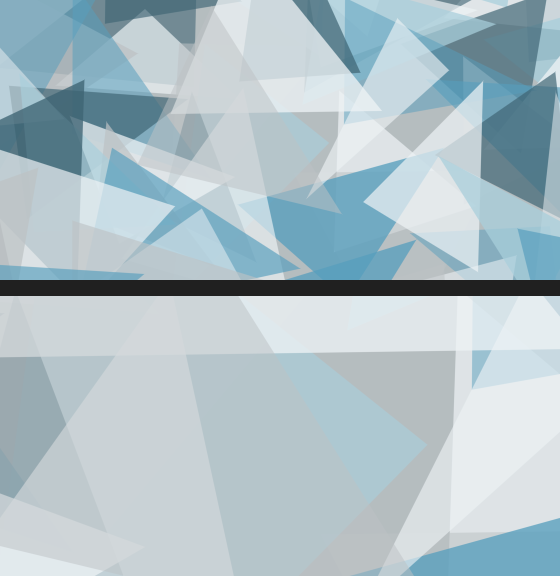
Top, the full canvas; bottom, a detail of the centre.
This background is drawn by a Shadertoy shader. Its source:

```glsl
// Overlapping translucent triangles in white, grey, sky blue and dark teal.
// Centres come from a jittered grid visited in shuffled order; each triangle
// gets three random corners and is blended flat over the layers below.

#define COLUMNS 9
#define ROWS 6
#define SHUFFLE 23
#define MARGIN 0.18
#define MIN_RADIUS 0.22
#define MAX_RADIUS 0.56
#define ANGLE_JITTER 1.3
#define MIN_ALPHA 0.50
#define MAX_ALPHA 0.78
#define SEED 4.7

const vec3 BASE_GREY = vec3(0.71, 0.74, 0.75);

float hash(float n, float channel) {
    return fract(sin(n * 127.1 + channel * 311.7 + SEED) * 43758.5453);
}

float cross2(vec2 a, vec2 b) {
    return a.x * b.y - a.y * b.x;
}

// Signed distance to the line through a and b, positive on its left
float leftOf(vec2 p, vec2 a, vec2 b) {
    return cross2(normalize(b - a), p - a);
}

// Positive inside the triangle, for either winding
float triangleDepth(vec2 p, vec2 a, vec2 b, vec2 c) {
    float winding = cross2(b - a, c - a) < 0.0 ? -1.0 : 1.0;
    return min(winding * leftOf(p, a, b),
           min(winding * leftOf(p, b, c), winding * leftOf(p, c, a)));
}

// One corner of a triangle, offset from its centre
vec2 corner(float id, float k) {
    float angle = 6.2832 * (hash(id, 1.0) + k / 3.0)
                + ANGLE_JITTER * (hash(id, 2.0 + k) - 0.5);
    float radius = mix(MIN_RADIUS, MAX_RADIUS, hash(id, 5.0 + k));
    return radius * vec2(cos(angle), sin(angle));
}

// Picks a tint by its share of the triangles
vec3 tint(float pick) {
    if (pick < 0.31) return vec3(0.93, 0.95, 0.96); // white
    if (pick < 0.48) return vec3(0.74, 0.76, 0.77); // grey
    if (pick < 0.63) return vec3(0.66, 0.81, 0.86); // pale blue
    if (pick < 0.81) return vec3(0.34, 0.62, 0.74); // sky blue
    return vec3(0.24, 0.39, 0.45);                  // dark teal
}

void mainImage(out vec4 fragColor, in vec2 fragCoord) {
    vec2 p = fragCoord / iResolution.y;
    vec2 canvas = vec2(iResolution.x / iResolution.y, 1.0);
    float edge = 0.7 / iResolution.y;
    vec3 color = BASE_GREY;

    for (int i = 0; i < COLUMNS * ROWS; i++) {
        float id = float(i) + 1.0;

        // Jittered cell, spread slightly beyond the canvas
        int cell = (i * SHUFFLE) % (COLUMNS * ROWS);
        vec2 spot = vec2(cell % COLUMNS, cell / COLUMNS)
                  + vec2(hash(id, 8.0), hash(id, 9.0));
        vec2 center = mix(vec2(-MARGIN), canvas + MARGIN,
                          spot / vec2(COLUMNS, ROWS));

        // Flat translucent layer with a smoothed edge
        float depth = triangleDepth(p - center, corner(id, 0.0),
                                    corner(id, 1.0), corner(id, 2.0));
        float alpha = mix(MIN_ALPHA, MAX_ALPHA, hash(id, 10.0));
        float cover = smoothstep(-edge, edge, depth);
        color = mix(color, tint(fract(id * 0.618034)), alpha * cover);
    }

    fragColor = vec4(color, 1.0);
}
```
